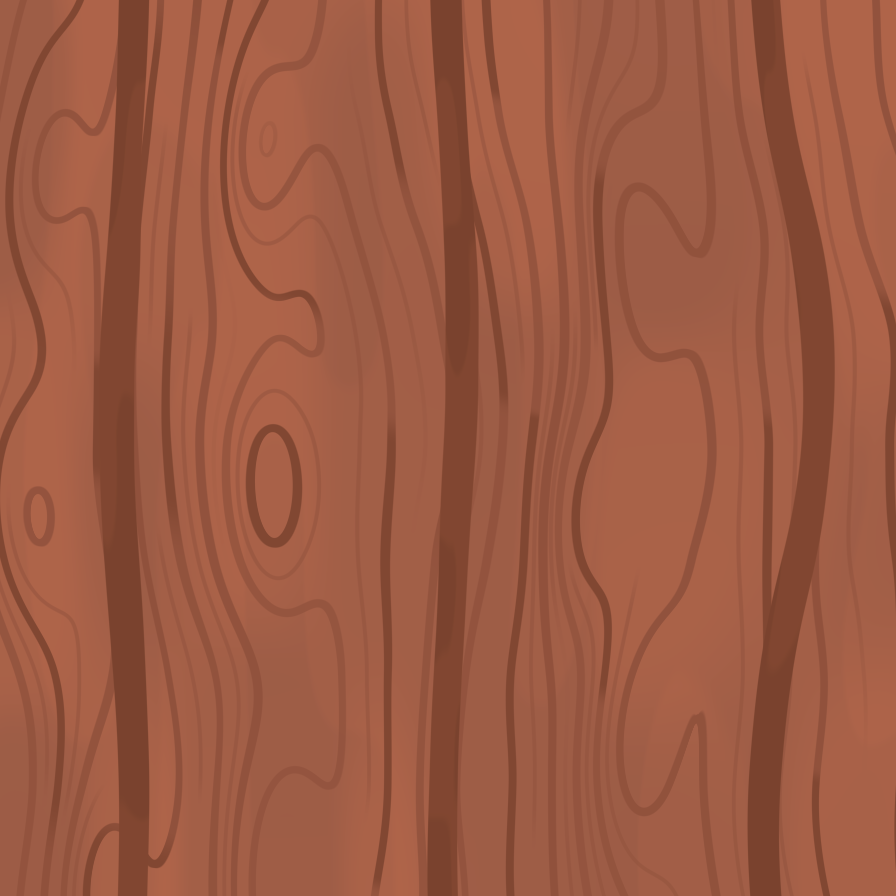
Give the GLSL for this texture, as a Shadertoy shader.

```glsl
const vec3 WARM_WOOD = vec3(0.688, 0.393, 0.288);
const vec3 DULL_WOOD = vec3(0.615, 0.362, 0.275);
const vec3 SOFT_GRAIN = vec3(0.565, 0.318, 0.235);
const vec3 DARK_GRAIN = vec3(0.505, 0.277, 0.195);
const vec3 SEAM = vec3(0.492, 0.268, 0.185);
const float TAU = 6.28318;

float hash(vec2 p) {
    return fract(sin(dot(p, vec2(127.1, 311.7))) * 43758.5453);
}

float noise(vec2 p) {
    vec2 i = floor(p), f = fract(p);
    f = f * f * (3.0 - 2.0 * f);
    float low = mix(hash(i), hash(i + vec2(1, 0)), f.x);
    float high = mix(hash(i + vec2(0, 1)), hash(i + vec2(1, 1)), f.x);
    return mix(low, high, f.y);
}

// Sideways sway shared by seams and grain, growing to the right
vec2 sway(vec2 p) {
    float amount = 0.055 * p.x - 0.018;
    return vec2(p.x - amount * cos(TAU * (p.y - 0.57)), p.y);
}

// Long bump that closes the grain into narrow loops
float knot(vec2 p, vec2 center, vec2 radius) {
    vec2 d = (p - center) / radius;
    return exp(-dot(d, d));
}

// Height field whose whole-number contours are the grain lines
float grainField(vec2 p) {
    float field = 17.0 * p.x;
    field += 1.9 * noise(p * vec2(6.0, 2.4) + 3.7);
    field += 0.3 * noise(p * vec2(12.0, 8.0) + 21.0);
    for (int i = 0; i < 9; i++) {
        float n = float(i);
        float across = hash(vec2(n, 4.0)), along = hash(vec2(n, 9.0));
        float x = fract(0.32 + 0.37 * mod(n, 3.0)) + 0.1 * (across - 0.5);
        float y = (floor(n / 3.0) + along) / 3.0;
        vec2 radius = mix(vec2(0.05, 0.13), vec2(0.065, 0.19), across);
        field += 2.1 * knot(p, vec2(x, y), radius);
    }
    return field;
}

float fieldSlope(vec2 p, float field) {
    const float STEP = 0.0015;
    float dx = grainField(p + vec2(STEP, 0)) - field;
    float dy = grainField(p + vec2(0, STEP)) - field;
    return max(length(vec2(dx, dy)) / STEP, 1.0);
}

// Distance to the nearest contour, in canvas units
float contourDistance(float field, float slope) {
    return abs(fract(field + 0.5) - 0.5) / slope;
}

float stroke(float dist, float halfWidth, float blur) {
    return 1.0 - smoothstep(halfWidth - blur, halfWidth + blur, dist);
}

// Overlapping washes of warm and dull brown
vec3 woodWash(vec2 p) {
    float broad = smoothstep(0.40, 0.62, noise(p * vec2(7.0, 2.3) + 11.0));
    float streak = smoothstep(0.47, 0.53, noise(p * vec2(13.0, 2.8) + 47.0));
    float mist = noise(p * vec2(4.0, 3.0) + 5.0);
    return mix(WARM_WOOD, DULL_WOOD, 0.62 * broad + 0.25 * streak + 0.13 * mist);
}

vec3 addGrain(vec3 color, vec2 p, float blur) {
    float field = grainField(p);
    float slope = fieldSlope(p, field);

    // Faint hairlines halfway between the main lines
    float hair = stroke(contourDistance(field + 0.5, slope), 0.0022, blur);
    float hairId = floor(field);
    float hairFade = smoothstep(0.38, 0.55, noise(vec2(hairId * 5.3, p.y * 4.0)));
    color = mix(color, SOFT_GRAIN, 0.5 * hair * hairFade);

    // Main lines, with darker stretches along their length
    float id = floor(field + 0.5);
    float pressure = noise(vec2(id * 3.1 + 0.5, p.y * 5.0));
    float line = stroke(contourDistance(field, slope), mix(0.0036, 0.0056, pressure), blur);
    float dark = smoothstep(0.56, 0.62, noise(vec2(id * 7.3, p.y * 3.5 + p.x)));
    float strength = mix(0.72, 1.0, max(dark, hash(vec2(id, 2.0))));
    return mix(color, mix(SOFT_GRAIN, DARK_GRAIN, dark), line * strength);
}

// Dark gaps between planks
vec3 addSeams(vec3 color, vec2 p, float blur) {
    for (int i = 0; i < 3; i++) {
        float n = float(i);
        float center = 0.142 + 0.369 * n - 0.006 * mod(n, 2.0);
        float wobble = 0.006 * (noise(vec2(n * 9.0, p.y * 7.0)) - 0.5);
        float halfWidth = 0.0155 + 0.004 * noise(vec2(n * 5.0 + 2.0, p.y * 6.0));
        float shade = smoothstep(0.48, 0.56, noise(p * vec2(40.0, 6.0) + n));
        float gap = stroke(abs(p.x - center - wobble), halfWidth, blur);
        color = mix(color, SEAM * (1.03 - 0.06 * shade), gap);
    }
    return color;
}

void mainImage(out vec4 fragColor, in vec2 fragCoord) {
    vec2 p = sway(fragCoord / iResolution.y);
    float blur = 0.8 / iResolution.y;
    vec3 color = woodWash(p);
    color = addGrain(color, p, blur);
    color = addSeams(color, p, blur);
    fragColor = vec4(color, 1.0);
}
```
